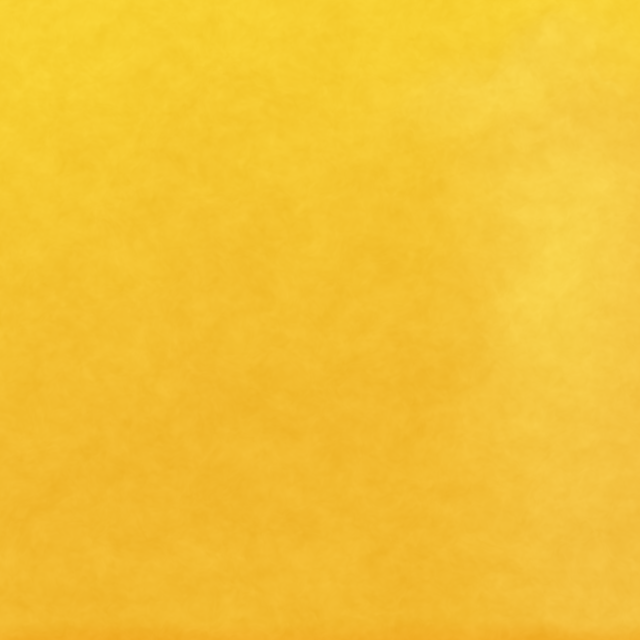
Give the GLSL for this texture, as a Shadertoy shader.

```glsl
const vec3 AMBER = vec3(0.947, 0.728, 0.184);
const vec3 GOLD = vec3(0.952, 0.755, 0.186);
const vec3 LEMON = vec3(0.968, 0.818, 0.195);
const vec3 SHEEN = vec3(0.972, 0.836, 0.300);
const vec3 PALE_AMBER = vec3(0.956, 0.766, 0.265);
const vec3 ORANGE = vec3(0.945, 0.665, 0.130);

float hash(vec2 p) {
    vec3 q = fract(p.xyx * vec3(0.1031, 0.1030, 0.0973));
    q += dot(q, q.yzx + 33.33);
    return fract((q.x + q.y) * q.z);
}

float valueNoise(vec2 p) {
    vec2 cell = floor(p);
    vec2 f = fract(p);
    f = f * f * (3.0 - 2.0 * f);
    float low = mix(hash(cell), hash(cell + vec2(1.0, 0.0)), f.x);
    float high = mix(hash(cell + vec2(0.0, 1.0)), hash(cell + 1.0), f.x);
    return mix(low, high, f.y);
}

// Layered noise, centred on zero; gain sets the share of fine layers
float clouds(vec2 p, int octaves, float gain) {
    float sum = 0.0;
    float weight = 0.5;
    for (int i = 0; i < octaves; i++) {
        p = mat2(1.6, 1.2, -1.2, 1.6) * p + 17.3;
        sum += weight * (valueNoise(p) - 0.5);
        weight *= gain;
    }
    return sum;
}

// Soft elliptical glow, turned by an angle
float glow(vec2 p, vec2 centre, vec2 radius, float angle) {
    float c = cos(angle);
    float s = sin(angle);
    vec2 d = mat2(c, -s, s, c) * (p - centre) / radius;
    return exp(-dot(d, d));
}

vec3 verticalGradient(float y) {
    vec3 colour = mix(AMBER, GOLD, smoothstep(0.25, 0.70, y));
    return mix(colour, LEMON, smoothstep(0.50, 1.08, y));
}

void mainImage(out vec4 fragColor, in vec2 fragCoord) {
    vec2 uv = fragCoord / iResolution.xy;

    // Irregular borders for the broad shades
    vec2 warp = vec2(clouds(uv * 5.0, 5, 0.62), clouds(uv * 5.0 + 41.0, 5, 0.62));
    vec2 p = uv + 0.10 * warp;

    // Base shade, a little lighter towards the left edge
    vec3 colour = verticalGradient(p.y + 0.09 * smoothstep(0.35, 0.0, p.x));

    // Pale sheen down the right side
    float side = smoothstep(0.64, 0.94, p.x) * smoothstep(1.0, 0.75, p.y);
    colour = mix(colour, PALE_AMBER, 0.8 * side);
    float sheen = 0.80 * glow(p, vec2(0.88, 0.60), vec2(0.13, 0.25), -0.1);
    sheen += 0.70 * glow(p, vec2(0.79, 0.88), vec2(0.17, 0.055), 0.45);
    colour = mix(colour, SHEEN, min(sheen, 0.9));

    // Faint crease in the upper right corner
    float crease = glow(p, vec2(0.96, 0.87), vec2(0.045, 0.007), -0.8);
    colour = mix(colour, SHEEN, 0.45 * crease);

    // Warm rim along the bottom
    float rimHeight = uv.y + 0.02 * warp.y;
    colour = mix(colour, ORANGE, 0.75 * smoothstep(0.035, -0.01, rimHeight));

    // Soft blotches, small flecks and fine grain
    float blotches = clouds(uv * vec2(6.0, 8.0) + 5.0, 3, 0.6);
    float flecks = clouds((uv + 0.02 * warp) * vec2(17.0, 20.0), 3, 0.8);
    float grain = clouds(uv * 60.0 + 3.0 * warp, 2, 0.8);
    colour += blotches * vec3(0.012, 0.030, 0.030);
    colour += flecks * vec3(0.020, 0.036, 0.050);
    colour += grain * vec3(0.016, 0.020, 0.026);

    fragColor = vec4(clamp(colour, 0.0, 1.0), 1.0);
}
```
